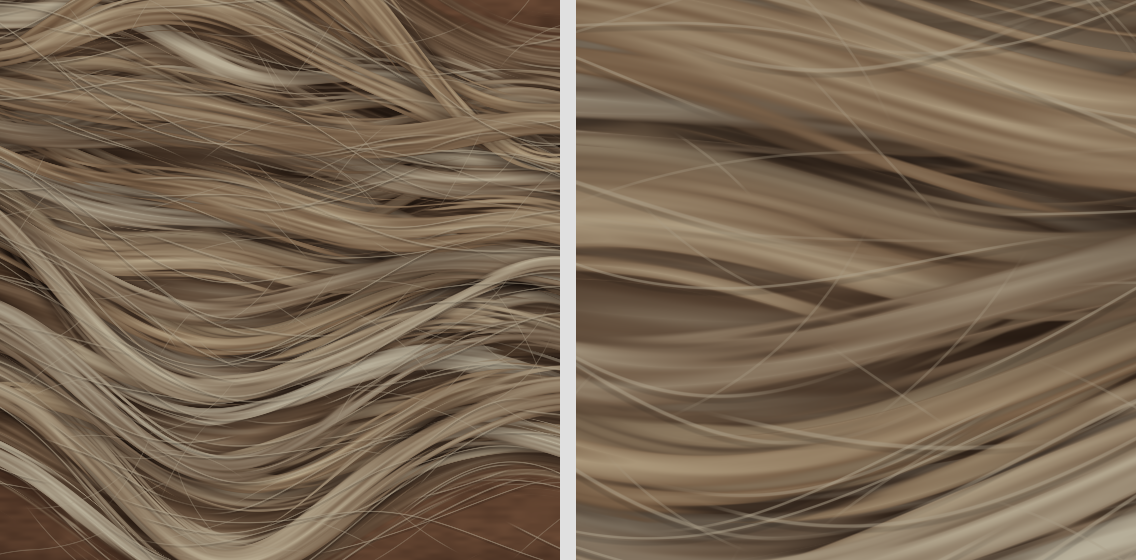
Left: the whole. Right: its middle third, enlarged.
Give the GLSL for this texture, as a Shadertoy shader.

```glsl
// Wavy locks of ash-blond fibre lying in overlapping layers on reddish brown wood.
#define LOCKS 36
#define STRANDS 80
#define STRAYS 110
#define FIBRE_DENSITY 150.0
#define FIBRE_CONTRAST 0.95
#define SHADOW 0.27
#define HAIR_DARK vec3(0.215, 0.150, 0.100)
#define HAIR_MID vec3(0.455, 0.378, 0.302)
#define HAIR_LIGHT vec3(0.69, 0.655, 0.575)
#define WOOD_DARK vec3(0.28, 0.185, 0.13)
#define WOOD_LIGHT vec3(0.43, 0.30, 0.215)

float hash(vec2 p) {
    return fract(sin(dot(p, vec2(127.1, 311.7))) * 43758.5);
}

float noise(vec2 p) {
    vec2 cell = floor(p), f = fract(p);
    f = f * f * (3.0 - 2.0 * f);
    return mix(mix(hash(cell), hash(cell + vec2(1, 0)), f.x),
               mix(hash(cell + vec2(0, 1)), hash(cell + vec2(1, 1)), f.x), f.y);
}

// Thin continuous hairs: the narrow contour lines of stretched noise.
float hairLines(vec2 p) {
    float ridge = 1.0 - abs(2.0 * noise(p) - 1.0);
    return ridge * ridge;
}

// Hairs running along the first coordinate and weaving slightly across each other.
float fibre(float along, float across, float seed) {
    float weave = 0.016 * (noise(vec2(along * 3.0 + seed, across * 14.0)) - 0.5);
    float y = (across + weave) * FIBRE_DENSITY;
    float crossed = (across - weave + 0.03 * along) * FIBRE_DENSITY;
    return 0.36 * noise(vec2(along * 5.0, y + seed))
         + 0.24 * noise(vec2(along * 7.0 + seed, crossed * 1.7))
         + 0.24 * hairLines(vec2(along * 4.0 - seed, crossed * 0.6))
         + 0.20 * noise(vec2(along * 3.0 - seed, y * 0.25));
}

vec3 hairColor(float tone, float warmth) {
    vec3 color = mix(HAIR_DARK, HAIR_MID, clamp(tone * 2.0, 0.0, 1.0));
    color = mix(color, HAIR_LIGHT, clamp(tone * 2.0 - 1.0, 0.0, 1.1));
    return color * mix(vec3(1.0), vec3(1.06, 0.98, 0.87), warmth);
}

// Height of the overall flow: a falling crest at level 0, a bowl at level 1.
float flow(float x, float level) {
    float bowl = cos(5.7 * (x - 0.4));
    return mix(0.96, 0.15, level) + mix(0.06, -0.10, level) * bowl
         - mix(0.18, 0.07, level) * (x - 0.4);
}

// The flow with a deeper middle and its own tilt, bend and ripple for each seed.
float strandHeight(float x, float level, float seed) {
    float shift = 0.16 * (hash(vec2(seed, 1.0)) - 0.5);
    float bend = 0.14 * (hash(vec2(seed, 2.0)) - 0.5) - 0.24 * level * (1.0 - level);
    float tilt = 0.20 * (hash(vec2(seed, 14.0)) - 0.5);
    float ripple = 0.020 * sin(x * mix(7.0, 13.0, hash(vec2(seed, 3.0))) + seed * 2.4);
    return flow(x + shift, level) + bend * cos(5.5 * (x - 0.42)) + tilt * (x - 0.5) + ripple;
}

// Signed distance across a strand, corrected for its slope.
float strandDistance(vec2 p, float level, float seed) {
    float y = strandHeight(p.x, level, seed);
    float slope = (strandHeight(p.x + 0.004, level, seed) - y) / 0.004;
    return (p.y - y) / sqrt(1.0 + slope * slope);
}

float line(float d, float width, float pixel) {
    return 1.0 - smoothstep(width * 0.3, width + 0.5 * pixel, abs(d));
}

void mainImage(out vec4 fragColor, in vec2 fragCoord) {
    vec2 p = fragCoord / iResolution.xy;
    float pixel = 1.0 / iResolution.y;

    // Wooden ground
    float grain = 0.6 * noise(p * vec2(6.0, 22.0)) + 0.4 * noise(p * vec2(40.0, 130.0));
    vec3 color = mix(WOOD_DARK, WOOD_LIGHT, grain);

    // Thin shaded mat of hair below the locks, ragged at its rim
    float top = flow(p.x, 0.0);
    float level = (top - p.y) / (top - flow(p.x, 1.0));
    float matFibre = fibre(p.x, level * 0.75, 5.0);
    float inside = smoothstep(-0.36, -0.08, level) * (1.0 - smoothstep(0.98, 1.22, level));
    float matCover = smoothstep(0.3, 0.65, matFibre + inside - 0.5);
    float matTone = 0.8 * matFibre + 0.4 * (noise(p * 5.0) - 0.5);
    color = mix(color, hairColor(matTone, 0.3), matCover * 0.85);

    // Overlapping locks with frayed sides, each casting a soft warm shadow
    for (int i = 0; i < LOCKS; i++) {
        float seed = float(i) + 1.0;
        float lockLevel = fract(seed * 0.618) * 1.14 - 0.08;
        float h = hash(vec2(seed, 4.0));
        float width = mix(0.022, 0.052, h) * (0.8 + 0.3 * sin(p.x * 5.0 + h * 20.0));
        float d = strandDistance(p, lockLevel, seed);
        float v = d / width;
        if (abs(v) > 2.2) continue;
        float f = fibre(p.x, d, seed * 17.0);
        float cover = smoothstep(0.0, 0.45, 1.0 - abs(v) + (f - 0.5) * 3.0);
        cover *= 1.0 - smoothstep(1.3, 1.8, abs(v));
        float shade = 1.0 - smoothstep(0.6, 2.0, abs(v + 0.25));
        float sheen = 0.20 * (noise(vec2(p.x * 4.0 + seed * 3.0, v)) - 0.5);
        float tone = 0.58 + 0.24 * hash(vec2(seed, 5.0)) + sheen
                   + FIBRE_CONTRAST * (f - 0.5) - 0.24 * min(v * v, 1.4) + 0.10 * v;
        color *= 1.0 - SHADOW * shade * vec3(0.94, 1.03, 1.08);
        color = mix(color, hairColor(tone, 0.7 * hash(vec2(seed, 6.0))), cover);
    }

    // Single bright strands that follow the flow and dip in and out of sight
    for (int i = 0; i < STRANDS; i++) {
        float seed = float(i) + 70.0;
        float strandLevel = hash(vec2(seed, 7.0)) * 1.32 - 0.15;
        float d = strandDistance(p, strandLevel, seed);
        float width = mix(0.0008, 0.0017, hash(vec2(seed, 8.0)));
        float fade = smoothstep(0.4, 0.75, noise(vec2(p.x * 6.0, seed)));
        color *= 1.0 - 0.12 * fade * line(d + 0.003, 0.002, pixel);
        color = mix(color, hairColor(0.97, 0.1), 0.5 * fade * line(d, width, pixel));
    }

    // Loose short hairs, curved and faint
    for (int i = 0; i < STRAYS; i++) {
        float seed = float(i) + 190.0;
        vec2 origin = vec2(hash(vec2(seed, 9.0)), hash(vec2(seed, 10.0)));
        float angle = 2.2 * (hash(vec2(seed, 11.0)) - 0.5);
        float curl = 5.0 * (hash(vec2(seed, 12.0)) - 0.5);
        float reach = mix(0.03, 0.12, hash(vec2(seed, 13.0)));
        vec2 q = p - origin;
        q = vec2(q.x * cos(angle) + q.y * sin(angle), q.y * cos(angle) - q.x * sin(angle));
        float slope = 2.0 * curl * q.x;
        float d = (q.y - curl * q.x * q.x) / sqrt(1.0 + slope * slope);
        float fade = 1.0 - smoothstep(0.4 * reach, reach, abs(q.x));
        color = mix(color, hairColor(0.92, 0.1), 0.34 * fade * line(d, 0.0009, pixel));
    }

    fragColor = vec4(color, 1.0);
}
```
